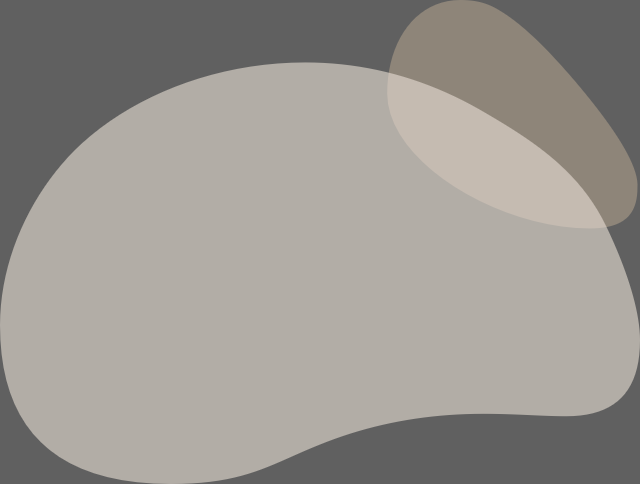
Give the GLSL for this background, as a Shadertoy shader.

```glsl
struct Outline {
    vec2 pen;      // current end of the path
    float dist;    // distance to the path in pixels
    float side;    // -1 inside, +1 outside
};

// Extends the outline by a cubic Bezier, tracking distance and crossings
void curveTo(inout Outline o, vec2 p, vec2 c1, vec2 c2, vec2 end) {
    vec2 start = o.pen;
    for (int i = 1; i <= 20; i++) {
        float t = float(i) / 20.0, s = 1.0 - t;
        vec2 next = s*s*s*start + 3.0*s*s*t*c1 + 3.0*s*t*t*c2 + t*t*t*end;
        vec2 toPoint = (p - o.pen) * iResolution.xy;
        vec2 edge = (next - o.pen) * iResolution.xy;
        float along = clamp(dot(toPoint, edge) / dot(edge, edge), 0.0, 1.0);
        o.dist = min(o.dist, length(toPoint - along * edge));

        bool straddles = (p.y < o.pen.y) != (p.y < next.y);
        if (straddles && toPoint.x < edge.x * toPoint.y / edge.y) o.side = -o.side;
        o.pen = next;
    }
}

float coverage(Outline o) {
    return clamp(0.5 - o.side * o.dist, 0.0, 1.0);
}

// Wide bean filling most of the canvas
float beanMask(vec2 p) {
    vec2 start = vec2(0.0, 0.328);
    Outline o = Outline(start, 1e5, 1.0);
    curveTo(o, p, vec2(0.0, 0.466), vec2(0.049, 0.600), vec2(0.117, 0.690));
    curveTo(o, p, vec2(0.199, 0.797), vec2(0.332, 0.871), vec2(0.477, 0.871));
    curveTo(o, p, vec2(0.573, 0.871), vec2(0.664, 0.838), vec2(0.749, 0.774));
    curveTo(o, p, vec2(0.833, 0.710), vec2(0.905, 0.648), vec2(0.947, 0.533));
    curveTo(o, p, vec2(0.974, 0.459), vec2(1.0, 0.366), vec2(1.0, 0.297));
    curveTo(o, p, vec2(1.0, 0.190), vec2(0.961, 0.140), vec2(0.885, 0.140));
    curveTo(o, p, vec2(0.846, 0.140), vec2(0.807, 0.145), vec2(0.755, 0.145));
    curveTo(o, p, vec2(0.664, 0.145), vec2(0.579, 0.124), vec2(0.499, 0.081));
    curveTo(o, p, vec2(0.423, 0.041), vec2(0.384, 0.0), vec2(0.267, 0.0));
    curveTo(o, p, vec2(0.081, 0.0), vec2(0.0, 0.121), start);
    return coverage(o);
}

// Slanted pebble at the upper right
float pebbleMask(vec2 p) {
    vec2 start = vec2(0.605, 0.807);
    Outline o = Outline(start, 1e5, 1.0);
    curveTo(o, p, vec2(0.605, 0.917), vec2(0.651, 1.0), vec2(0.719, 1.0));
    curveTo(o, p, vec2(0.745, 1.0), vec2(0.763, 0.993), vec2(0.781, 0.978));
    curveTo(o, p, vec2(0.819, 0.948), vec2(0.859, 0.893), vec2(0.898, 0.833));
    curveTo(o, p, vec2(0.957, 0.741), vec2(0.999, 0.659), vec2(0.996, 0.612));
    curveTo(o, p, vec2(0.996, 0.555), vec2(0.974, 0.528), vec2(0.921, 0.528));
    curveTo(o, p, vec2(0.781, 0.528), vec2(0.605, 0.664), start);
    return coverage(o);
}

void mainImage(out vec4 fragColor, in vec2 fragCoord) {
    vec2 uv = fragCoord / iResolution.xy;
    float bean = beanMask(uv);
    float pebble = pebbleMask(uv);

    vec3 ground = vec3(0.376);
    vec3 stone = vec3(0.698, 0.678, 0.651);
    vec3 umber = vec3(0.557, 0.522, 0.475);
    vec3 blush = vec3(0.773, 0.733, 0.694);

    // The pebble tints whatever lies beneath it
    vec3 outside = mix(ground, umber, pebble);
    vec3 inside = mix(stone, blush, pebble);
    fragColor = vec4(mix(outside, inside, bean), 1.0);
}
```
